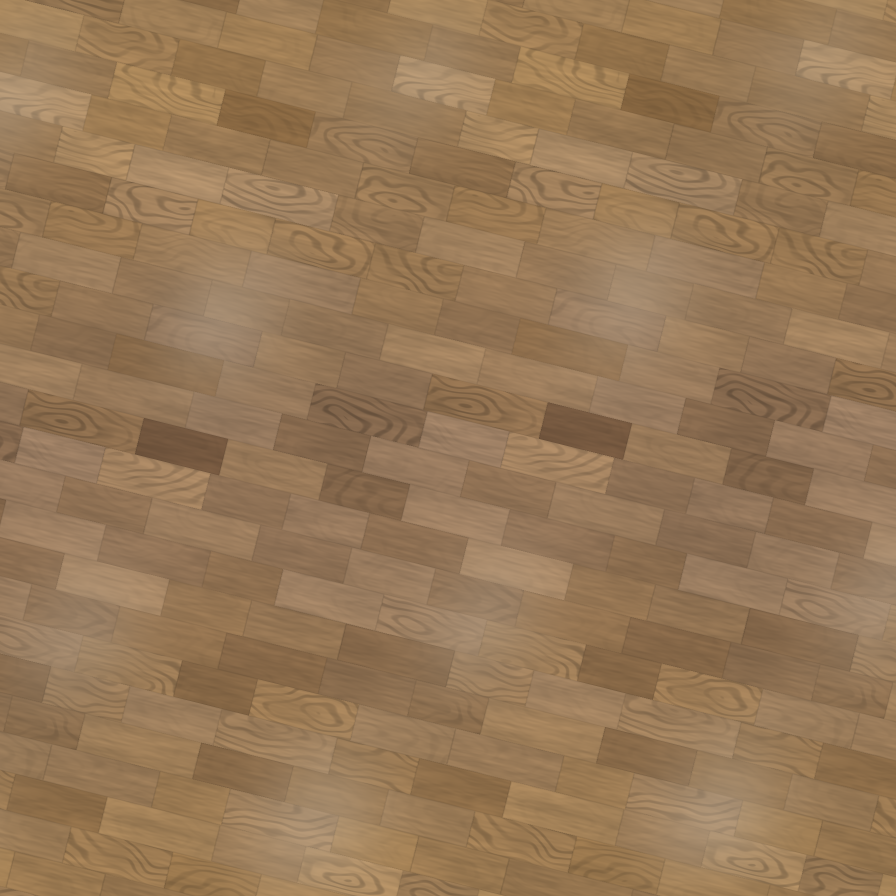
Give the GLSL for this texture, as a Shadertoy shader.

```glsl
float hash(vec2 p) {
    vec3 q = fract(vec3(p.xyx) * 0.1031);
    q += dot(q, q.yzx + 33.33);
    return fract((q.x + q.y) * q.z);
}

float noise(vec2 p) {
    vec2 i = floor(p), f = fract(p);
    f = f * f * (3.0 - 2.0 * f);
    return mix(mix(hash(i), hash(i + vec2(1, 0)), f.x),
               mix(hash(i + vec2(0, 1)), hash(i + vec2(1, 1)), f.x), f.y);
}

// Planks recur every four along the boards combined with three rows up
vec2 plankId(float i, float row) {
    float k = floor(i / 4.0);
    return vec2(i - 4.0 * k, row - 3.0 * k) + 40.0;
}

// Start of a plank, staggered and jittered, in plank lengths
float plankStart(float i, float row) {
    return i + 0.34 * hash(plankId(i, row) * 1.7 + 5.0);
}

// Brightness factor of the wood grain; p is local to the plank
float grain(vec2 p, vec2 id) {
    float seed = hash(id + 11.3) * 90.0;
    vec2 q = p + seed;
    float fibre = noise(q * vec2(22, 330)) - 0.5;
    float pores = noise(q * vec2(75, 520)) - 0.5;
    float cloud = noise(q * vec2(14, 50)) - 0.5;

    // Arched growth rings, strong on some planks only
    vec2 c = p - vec2(hash(id + 2.1) * 0.12, (hash(id + 3.7) - 0.5) * 0.05);
    c.y += 0.016 * (noise(q * vec2(30, 45)) - 0.5);
    c.x += 0.025 * (noise(q * vec2(35, 70) + 7.0) - 0.5);
    float d = length(c * vec2(0.33, 1.0));
    float rings = sin(d * 780.0 + 3.0 * noise(q * vec2(45, 90)));
    rings = smoothstep(0.0, 1.0, rings) - 0.4;
    float figure = smoothstep(0.5, 0.95, hash(id + 8.9));
    figure *= 0.35 + 0.65 * smoothstep(0.3, 0.65, noise(q * vec2(20, 40) + 3.0));

    return 1.0 + 0.09 * fibre + 0.07 * pores + 0.10 * cloud
               - (0.02 + 0.17 * figure) * rings;
}

vec3 parquet(vec2 uv) {
    // Boards slope down to the right
    vec2 p = vec2(dot(uv, vec2(0.970, -0.242)), dot(uv, vec2(0.242, 0.970)) - 0.0105);
    const float rowHeight = 0.042, plankLength = 0.10825;
    float row = floor(p.y / rowHeight);
    float u = p.x / plankLength - mod(row, 3.0) * 0.37;
    float i = floor(u);
    if (u < plankStart(i, row)) i -= 1.0;
    float start = plankStart(i, row), end = plankStart(i + 1.0, row);
    vec2 id = plankId(i, row);
    vec2 local = vec2((u - start) * plankLength, p.y - row * rowHeight);

    // Tone of each plank
    float tone = 0.5 * (hash(id) + hash(id + 17.0));
    vec3 wood = mix(vec3(0.515, 0.39, 0.25), vec3(0.67, 0.54, 0.385), tone);
    wood = mix(wood, wood * vec3(0.98, 1.0, 1.09), hash(id + 23.0));
    if (id == vec2(40.0, 52.0)) wood = vec3(0.46, 0.345, 0.235);
    wood *= grain(local - vec2(0.0, 0.5 * rowHeight), id);

    // Fine seams between planks
    float ends = min(u - start, end - u) * plankLength;
    float sides = min(local.y, rowHeight - local.y);
    float seam = 0.13 * (1.0 - smoothstep(0.0002, 0.0014, ends));
    seam = max(seam, 0.10 * (1.0 - smoothstep(0.0002, 0.0013, sides)));
    return wood * (1.0 - seam * (0.4 + 0.6 * hash(id + 31.0)));
}

// Soft window light mirrored in the varnish
float sheen(vec2 uv) {
    vec3 spots[4] = vec3[4](vec3(0.25, 0.65, 0.40), vec3(0.535, 0.305, 0.45),
                            vec3(0.355, 0.085, 0.42), vec3(0.91, 0.93, 0.38));
    float light = 0.0;
    for (int s = 0; s < 4; s++) {
        for (int k = -2; k <= 2; k++) {
            vec2 d = uv - spots[s].xy - float(k) * vec2(0.4505, 0.017);
            d.x -= 0.25 * d.y;
            float fade = 0.65 + 0.35 * noise(vec2(float(k) + 9.0, float(s) * 3.0));
            light += spots[s].z * fade * exp(-dot(d * d, vec2(210, 150)));
        }
    }
    return light * (0.8 + 0.4 * noise(uv * 14.0));
}

void mainImage(out vec4 fragColor, in vec2 fragCoord) {
    // Four samples per pixel smooth the plank edges
    vec3 color = vec3(0);
    for (int s = 0; s < 4; s++) {
        vec2 offset = vec2(s % 2, s / 2) * 0.5 - 0.25;
        color += 0.25 * parquet((fragCoord + offset) / iResolution.y);
    }
    vec2 uv = fragCoord / iResolution.y;

    // Greyer band across the middle, warmer above and below
    float middle = exp(-12.0 * (uv.y - 0.48) * (uv.y - 0.48));
    color *= mix(vec3(1.01, 0.995, 0.92), vec3(0.97, 0.97, 1.02), middle);
    color *= 0.95 + 0.08 * noise(uv * 5.0 + 2.0);
    color = mix(color, vec3(0.74, 0.67, 0.59), min(sheen(uv), 0.6));
    fragColor = vec4(color, 1.0);
}
```
